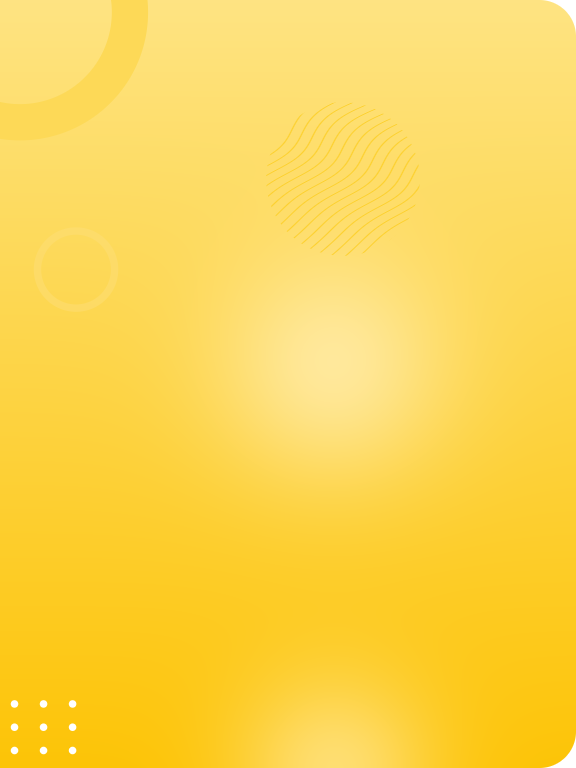
Write a Shadertoy shader that draws this background.

```glsl
// Antialiased coverage of a signed distance, one pixel wide
float fill(float d) {
    return clamp(0.5 - d * iResolution.y, 0.0, 1.0);
}

float ring(vec2 p, float radius, float halfWidth) {
    return abs(length(p) - radius) - halfWidth;
}

float glow(vec2 p, float spread) {
    return exp(-dot(p, p) / (2.0 * spread * spread));
}

// Evenly spaced diagonal curves, bent by a wave that fades downwards
float wavyLines(vec2 p) {
    float across = dot(p, vec2(-0.64, 0.77));
    float height = dot(p, vec2(0.35, 0.94));
    float bend = 0.0085 * smoothstep(-0.11, 0.04, height);
    float v = across - bend * sin(48.0 * (height - 0.036));
    float spacing = 0.0122;
    float d = abs(fract(v / spacing) - 0.5) * spacing;
    return d - 0.0007;
}

// Distance to a panel whose two right corners are rounded
float panel(vec2 p, float width, float radius) {
    vec2 q = vec2(p.x - width, abs(p.y - 0.5) - 0.5) + radius;
    return length(max(q, 0.0)) + min(max(q.x, q.y), 0.0) - radius;
}

void mainImage(out vec4 fragColor, in vec2 fragCoord) {
    vec2 p = fragCoord / iResolution.y;
    float width = iResolution.x / iResolution.y;
    vec3 white = vec3(1.0);

    // Vertical gradient
    vec3 color = mix(vec3(0.99, 0.768, 0.025), vec3(0.995, 0.892, 0.51), p.y);

    // Soft lights
    vec3 cream = vec3(1.0, 0.922, 0.66);
    color = mix(color, cream, 0.86 * glow(p - vec2(0.434, 0.527), 0.108));
    color = mix(color, cream, 0.66 * glow(p - vec2(0.436, -0.005), 0.092));

    // Rings
    float bigRing = fill(ring(p - vec2(0.026, 0.984), 0.1432, 0.0236));
    color = mix(color, vec3(0.992, 0.85, 0.34), bigRing);
    float smallRing = fill(ring(p - vec2(0.099, 0.649), 0.0502, 0.0048));
    color = mix(color, vec3(0.99, 0.87, 0.47), 0.5 * smallRing);

    // Striped disc
    vec2 disc = p - vec2(0.4466, 0.7669);
    float stripes = fill(length(disc) - 0.1) * fill(wavyLines(disc));
    color = mix(color, vec3(0.99, 0.81, 0.15), 0.85 * stripes);

    // Three by three dots
    vec2 grid = p - vec2(0.0189, 0.0228);
    vec2 pitch = vec2(0.0378, 0.0303);
    grid -= pitch * clamp(round(grid / pitch), 0.0, 2.0);
    color = mix(color, white, fill(length(grid) - 0.0049));

    // Rounded corners
    color = mix(white, color, fill(panel(p, width, 0.0475)));
    fragColor = vec4(color, 1.0);
}
```
